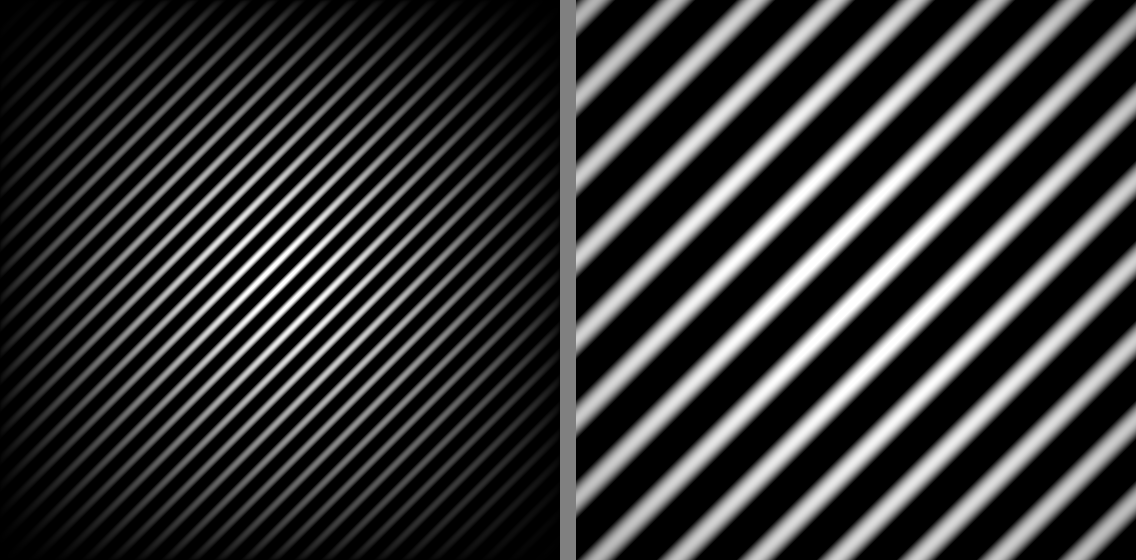
Left, the full canvas; right, a detail of the centre.
Write a WebGL 1 fragment shader that draws this pattern.

```glsl
precision highp float;

// Soft white diagonal stripes glowing from the centre of a black canvas.
// A half-rectified sine makes the stripes; a radial cone multiplied by a
// border fade dims them. Whole repeats and black borders make it tile.

uniform vec2 u_resolution;

const float TAU = 6.2831853;
const float STRIPE_REPEATS = 21.0;  // across and down
const float GLOW_RADIUS = 0.7071;   // centre to corner
const float BORDER_POWER = 0.35;
const float GAIN = 1.12;

// Bright half-waves rising to the right, with equal black gaps between them.
float diagonalStripes(vec2 uv, float repeats) {
    return max(sin(TAU * repeats * (uv.x - uv.y)), 0.0);
}

// Linear falloff from the canvas centre.
float radialGlow(vec2 uv, float radius) {
    return max(1.0 - length(uv - 0.5) / radius, 0.0);
}

// One at the centre, zero on all four edges.
float borderFade(vec2 uv, float power) {
    vec2 arch = 4.0 * uv * (1.0 - uv);
    return pow(max(arch.x * arch.y, 0.0), power);
}

void main() {
    vec2 uv = gl_FragCoord.xy / u_resolution;
    float glow = GAIN * radialGlow(uv, GLOW_RADIUS) * borderFade(uv, BORDER_POWER);
    float light = min(glow * diagonalStripes(uv, STRIPE_REPEATS), 1.0);
    gl_FragColor = vec4(vec3(light), 1.0);
}
```
